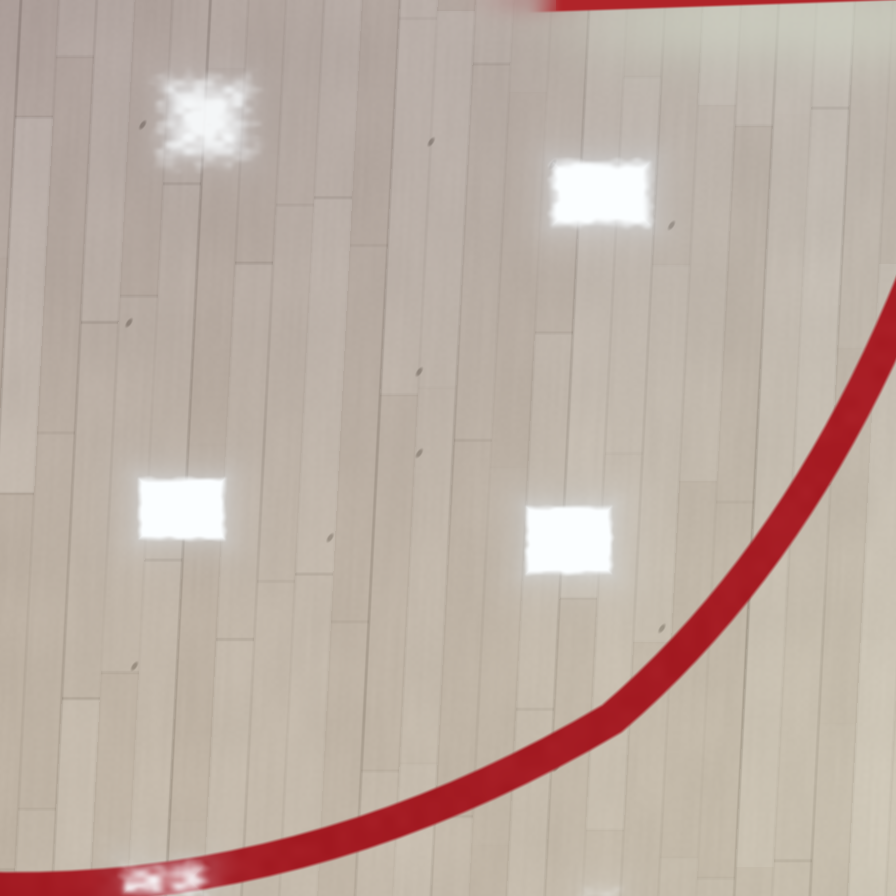
Reproduce this texture procedurally as a WebGL 1 fragment shader.

```glsl
precision highp float;
// Glossy maple court floor with a curved red line and reflected ceiling lights.

uniform vec2 u_resolution;

#define PLANK_WIDTH 0.0423
#define PLANK_LENGTH 0.42
#define PLANK_LEAN 0.05
#define SEAM_ORIGIN vec2(0.383, 0.579)
#define PLANK_CONTRAST 0.045
#define LINE_HALF_WIDTH 0.0185
#define LINE_RED vec3(0.64, 0.105, 0.135)
#define EDGE_BLUR 0.0025
#define HALO_SIZE 0.017

float hash(vec2 p) {
  return fract(sin(dot(p, vec2(127.1, 311.7))) * 43758.55);
}

float noise(vec2 p) {
  vec2 i = floor(p), f = fract(p);
  f = f * f * (3.0 - 2.0 * f);
  return mix(mix(hash(i), hash(i + vec2(1.0, 0.0)), f.x),
             mix(hash(i + vec2(0.0, 1.0)), hash(i + vec2(1.0, 1.0)), f.x), f.y);
}

float segmentDistance(vec2 p, vec2 a, vec2 b) {
  vec2 pa = p - a, ba = b - a;
  return length(pa - ba * clamp(dot(pa, ba) / dot(ba, ba), 0.0, 1.0));
}

// Distance to a quadratic curve, walked as short chords.
float curveDistance(vec2 p, vec2 a, vec2 b, vec2 c) {
  float d = 10.0;
  vec2 last = a;
  for (int i = 1; i <= 20; i++) {
    float t = float(i) / 20.0;
    vec2 next = mix(mix(a, b, t), mix(b, c, t), t);
    d = min(d, segmentDistance(p, last, next));
    last = next;
  }
  return d;
}

float boxDistance(vec2 p, vec2 halfSize) {
  vec2 q = abs(p) - halfSize;
  return length(max(q, 0.0)) + min(max(q.x, q.y), 0.0);
}

vec3 woodFloor(vec2 p) {
  // Broad light: cool and rosy at upper left, warm and pale at lower right.
  vec3 wood = mix(vec3(0.765, 0.722, 0.665), vec3(0.715, 0.672, 0.645), smoothstep(0.1, 1.0, p.y));
  wood += vec3(0.025, 0.035, 0.028) * smoothstep(0.35, 1.0, p.x);
  wood -= vec3(0.03, 0.04, 0.03) * exp(-length(p - vec2(0.0, 1.0)) * 4.0);

  // Planks, each with its own tint and staggered ends.
  float across = (p.x - SEAM_ORIGIN.x - PLANK_LEAN * (p.y - SEAM_ORIGIN.y)) / PLANK_WIDTH;
  float column = floor(across);
  float along = p.y / PLANK_LENGTH + hash(vec2(column, 3.7)) * 7.0;
  float tint = hash(vec2(column, floor(along))) - 0.5;
  wood += tint * PLANK_CONTRAST * vec3(0.85, 1.0, 1.1);

  // Grain and blotches.
  wood += (noise(vec2(across * 9.0, p.y * 14.0)) - 0.5) * 0.012;
  wood += (noise(vec2(across * 0.8, p.y * 16.0) + 20.0) - 0.5) * 0.018;
  wood += (noise(p * 230.0) - 0.5) * 0.008;

  // Long seams, some deeper than others, and short end joints.
  float seam = floor(across + 0.5);
  float phase = mod(seam, 5.0);
  float depth = 0.028 + 0.06 * step(abs(phase - 1.0), 0.1) + 0.025 * step(abs(phase - 3.0), 0.1);
  depth *= 0.35 + 0.9 * noise(vec2(seam * 5.3, p.y * 4.0));
  float seamGap = abs(across - seam) * PLANK_WIDTH;
  wood -= depth * (1.0 - smoothstep(0.0004, 0.0028, seamGap));
  float endGap = abs(fract(along + 0.5) - 0.5) * PLANK_LENGTH;
  wood -= 0.06 * hash(vec2(column, 8.1)) * (1.0 - smoothstep(0.0005, 0.003, endGap));

  // Sparse dark flecks.
  vec2 cell = floor(p * 9.0);
  vec2 fleck = fract(p * 9.0) - 0.2 - 0.6 * vec2(hash(cell), hash(cell + 9.0));
  fleck.x -= fleck.y * 0.5;
  float fleckMask = 1.0 - smoothstep(0.015, 0.05, length(fleck * vec2(1.3, 0.8)));
  return wood - 0.16 * fleckMask * step(0.87, hash(cell + 31.0));
}

// Reflected lamp: clipped white core inside a cool halo.
vec3 addLamp(vec3 color, vec2 p, vec2 center, vec2 halfSize, float blur, float power) {
  float d = boxDistance(p - center, halfSize);
  float ripple = (noise(p * vec2(90.0, 130.0)) - 0.5) * blur * 0.8;
  float core = 1.0 - smoothstep(-blur, blur, d + ripple);
  float halo = 0.38 * exp(-max(d, 0.0) / HALO_SIZE);
  color = mix(color, vec3(0.87, 0.91, 0.95), halo * power);
  return mix(color, vec3(0.985, 0.995, 1.0), core * power);
}

void main() {
  vec2 p = gl_FragCoord.xy / u_resolution;
  vec3 color = woodFloor(p);

  // Pale green sheen below the top stripe.
  float sheen = smoothstep(0.55, 0.78, p.x) * exp(-pow((p.y - 0.975) / 0.055, 2.0));
  color = mix(color, vec3(0.81, 0.83, 0.77), sheen * 0.6);

  // Two arcs meeting at a slight corner.
  vec2 corner = vec2(0.683, 0.198);
  float arc = min(curveDistance(p, vec2(-0.03, 0.009), vec2(0.34, -0.005), corner),
                  curveDistance(p, corner, vec2(0.895, 0.38), vec2(1.02, 0.69)));
  float rim = arc - LINE_HALF_WIDTH;
  vec3 red = LINE_RED + 0.025 * (noise(p * 60.0) - 0.5) + vec3(0.03, 0.01, 0.01) * p.y;
  color = mix(color, red, 1.0 - smoothstep(-EDGE_BLUR, EDGE_BLUR, rim));

  // Top stripe, dissolving at its left end.
  float stripe = smoothstep(-0.002, 0.002, p.y - 0.987 - 0.034 * (p.x - 0.615));
  color = mix(color, vec3(0.69, 0.14, 0.16), stripe * smoothstep(0.585, 0.63, p.x));
  float blush = exp(-dot((p - vec2(0.59, 1.0)) / vec2(0.045, 0.018), (p - vec2(0.59, 1.0)) / vec2(0.045, 0.018)));
  color = mix(color, vec3(0.69, 0.48, 0.48), blush * 0.45 * (1.0 - stripe * step(0.62, p.x)));

  // Lamps, including a broken glint on the lower line.
  color = addLamp(color, p, vec2(0.230, 0.866), vec2(0.038, 0.034), 0.025, 0.88);
  color = addLamp(color, p, vec2(0.671, 0.784), vec2(0.053, 0.034), 0.007, 1.0);
  color = addLamp(color, p, vec2(0.203, 0.432), vec2(0.047, 0.033), 0.004, 1.0);
  color = addLamp(color, p, vec2(0.635, 0.397), vec2(0.047, 0.037), 0.004, 1.0);
  float broken = 0.35 + 0.6 * noise(p * vec2(70.0, 110.0));
  color = addLamp(color, p, vec2(0.182, 0.018), vec2(0.043, 0.014), 0.01, broken);
  color = addLamp(color, p, vec2(0.671, 0.003), vec2(0.018, 0.004), 0.012, 0.3);

  gl_FragColor = vec4(clamp(color, 0.0, 1.0), 1.0);
}
```
